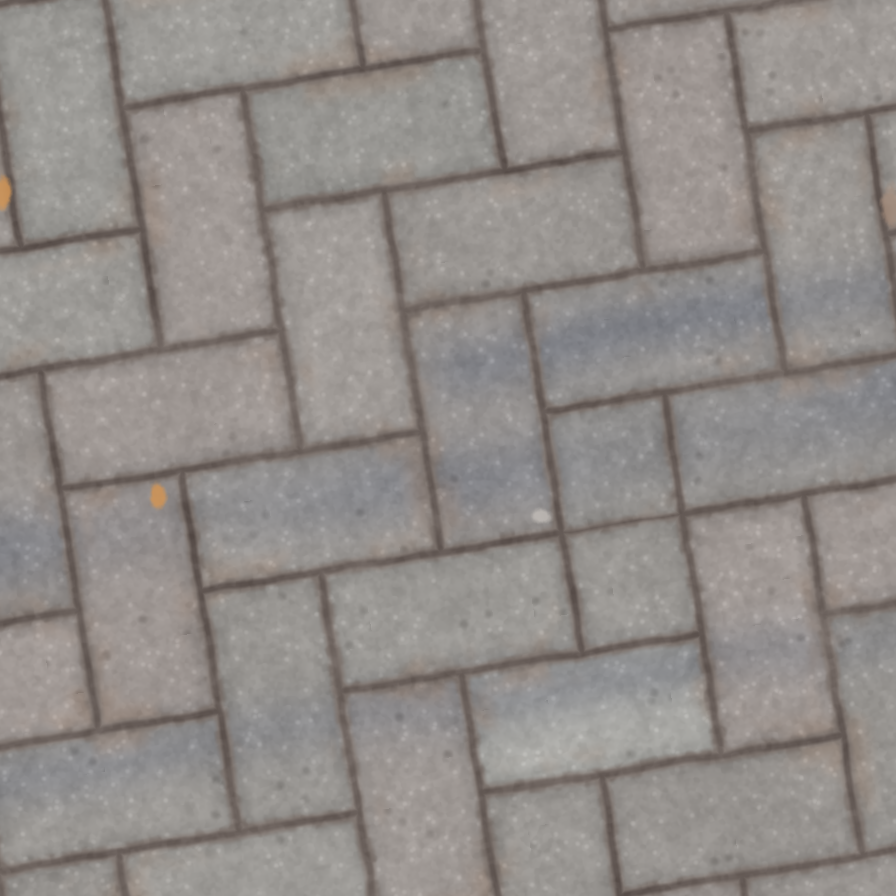
Give the GLSL for this texture, as a three.js fragment shader.

```glsl
varying vec2 vUv;

const float UNIT = 0.1365;              // short side of a paver
const float TILT = 0.160;               // rotation of the paving
const vec2 ORIGIN = vec2(0.271, 0.901); // corner of paver (0, 0)
const vec2 SPLIT_PAVER = vec2(2.0, 3.0);
const vec2 PALE_PAVER = vec2(1.0, 5.0);

const vec3 WARM_GREY = vec3(0.625, 0.595, 0.580);
const vec3 COOL_GREY = vec3(0.595, 0.590, 0.575);
const vec3 PALE_GREY = vec3(0.670, 0.670, 0.655);
const vec3 BLUE_STAIN = vec3(0.485, 0.495, 0.525);
const vec3 RUST = vec3(0.640, 0.545, 0.480);
const vec3 SAND = vec3(0.500, 0.462, 0.440);
const vec3 CREVICE = vec3(0.340, 0.300, 0.285);
const vec3 LEAF = vec3(0.820, 0.580, 0.330);
const vec3 CHIP = vec3(0.760, 0.740, 0.720);

float hash(vec2 p) {
  return fract(sin(dot(p, vec2(127.1, 311.7))) * 43758.5);
}

// Layered sines, about -1 to 1
float waves(vec2 p) {
  float sum = 0.0;
  float amp = 0.5;
  for (int i = 0; i < 4; i++) {
    sum += amp * sin(p.x + 1.7 * sin(p.y)) * cos(p.y * 0.9 + sin(p.x * 0.7));
    p = mat2(1.5, 1.1, -1.1, 1.5) * p + 2.3;
    amp *= 0.6;
  }
  return sum;
}

// Cellular noise: x = smooth tint from 0 to 1, y = sparse specks
vec2 cellular(vec2 p) {
  vec2 cell = floor(p);
  float tint = 0.0;
  float weight = 0.0;
  float speck = 0.0;
  for (int j = -1; j <= 1; j++) {
    for (int i = -1; i <= 1; i++) {
      vec2 c = cell + vec2(float(i), float(j));
      float rnd = hash(c + 19.3);
      vec2 toSeed = c + vec2(hash(c), hash(c + 7.7)) - p;
      float w = exp(-5.0 * dot(toSeed, toSeed));
      tint += w * rnd;
      weight += w;
      speck = max(speck, step(0.86, rnd) * smoothstep(0.4, 0.05, length(toSeed)));
    }
  }
  return vec2(tint / weight, speck);
}

float ridge(float x, float center, float width) {
  float t = (x - center) / width;
  return exp(-t * t);
}

float blob(vec2 p, vec2 center, vec2 size) {
  return 1.0 - smoothstep(0.5, 1.1, length((p - center) / size) + 0.2 * waves(p * 150.0));
}

float roundBox(vec2 p, vec2 halfSize, float radius) {
  vec2 d = abs(p) - halfSize + radius;
  return length(max(d, 0.0)) + min(max(d.x, d.y), 0.0) - radius;
}

// Herringbone of 2:1 pavers: xy = paver id, zw = paver size
vec4 herringbone(vec2 q) {
  vec2 cell = floor(q);
  float phase = floor(mod(cell.x - cell.y + 0.5, 4.0));
  vec2 second = vec2(phase == 1.0 ? 1.0 : 0.0, phase == 2.0 ? 1.0 : 0.0);
  return vec4(cell - second, phase < 1.5 ? vec2(2.0, 1.0) : vec2(1.0, 2.0));
}

// Bluish bands that cross several rows
float stain(vec2 q) {
  float y = q.y + 0.13 * waves(q * 0.9);
  float upper = ridge(y, 2.5, 0.27) * smoothstep(0.8, 1.5, q.x);
  float middle = ridge(y, 3.4, 0.36) * (0.75 + 0.25 * sin(q.x * 1.4));
  float lower = ridge(y, 5.25, 0.25) * 0.75;
  return clamp(upper + middle + lower, 0.0, 1.0);
}

vec3 paverColor(vec2 id, vec2 q, float edge) {
  float tone = hash(id + 3.1);
  vec3 color = mix(WARM_GREY, COOL_GREY, tone) * (0.97 + 0.06 * hash(id + 8.4));
  color = mix(color, PALE_GREY, id == PALE_PAVER ? 0.85 : 0.0);
  color = mix(color, BLUE_STAIN, stain(q) * (0.5 + 0.4 * hash(id + 5.9)));
  float rust = smoothstep(0.1, 0.6, waves(q * 2.1 + 4.0)) * smoothstep(0.3, 0.06, edge);
  return mix(color, RUST, 0.45 * rust);
}

void main() {
  // Paving coordinates, y pointing down the rows
  vec2 axis = vec2(cos(TILT), sin(TILT));
  vec2 offset = (vUv - ORIGIN) / UNIT;
  vec2 q = vec2(dot(offset, axis), dot(offset, vec2(axis.y, -axis.x)));
  vec2 worn = q + 0.018 * vec2(waves(q * 4.0), waves(q.yx * 4.0 + 5.0));

  // Distances to the joints
  vec4 paver = herringbone(worn);
  vec2 local = worn - paver.xy - 0.5 * paver.zw;
  float edge = -roundBox(local, 0.5 * paver.zw, 0.1);
  float seam = -roundBox(local, 0.5 * paver.zw, 0.0);
  if (paver.xy == SPLIT_PAVER) {
    edge = min(edge, abs(local.y) + 0.015);
    seam = min(seam, abs(local.y) + 0.015);
  }

  // Pavers, sandy joints and dark crevices
  vec2 grain = cellular(q * 13.0);
  float fine = cellular(q * 27.0 + 40.0).x;
  float face = smoothstep(0.025, 0.085, edge + 0.025 * (grain.x - 0.5));
  vec3 color = mix(SAND, paverColor(paver.xy, q, edge), face);
  color *= 1.0 - 0.07 * face * smoothstep(0.2, 0.06, edge);
  float depth = 0.5 + 0.5 * waves(q * 1.7 + 9.0);
  color = mix(color, CREVICE, smoothstep(0.045, 0.008, seam) * mix(0.25, 0.95, depth));

  // Mottling, grit and pits
  color += 0.022 * waves(q * 3.2) + 0.05 * (grain.x - 0.5) + 0.04 * (fine - 0.5);
  color += 0.05 * grain.y * face;
  color -= 0.07 * cellular(q * 7.0 + 80.0).y * step(0.72, hash(floor(q * 3.0))) * face;

  // Leaf scraps and a stone chip
  color = mix(color, LEAF, 0.85 * blob(vUv, vec2(0.176, 0.447), vec2(0.011, 0.017)));
  color = mix(color, LEAF, 0.85 * blob(vUv, vec2(0.003, 0.785), vec2(0.012, 0.021)));
  color = mix(color, RUST, 0.80 * blob(vUv, vec2(0.994, 0.770), vec2(0.013, 0.026)));
  color = mix(color, CHIP, 0.80 * blob(vUv, vec2(0.604, 0.424), vec2(0.013, 0.010)));

  gl_FragColor = vec4(color, 1.0);
}
```
